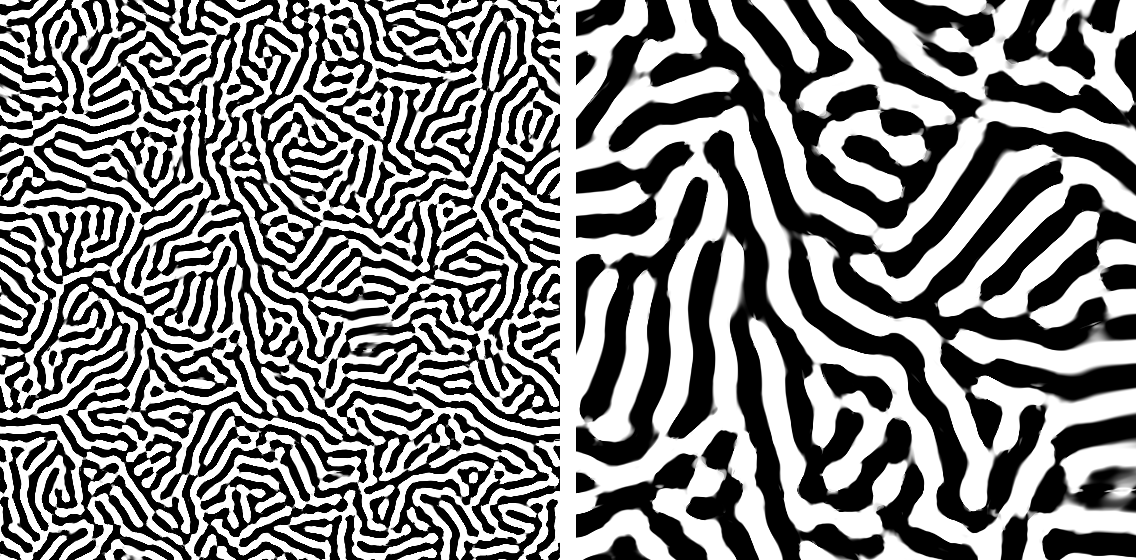
Left: the whole. Right: its middle third, enlarged.
Reproduce this pattern procedurally as a three.js fragment shader.

```glsl
// Draws a tiling black and white labyrinth of even, winding stripes with faint grey smudges at the junctions.
#define WAVES 37.0       // stripe pairs across the canvas
#define CELLS 19.0       // wave packets across the canvas
#define PACKET 1.3       // squared packet radius, in cells
#define SATURATION 0.25  // lower values even out the stripe strength more
#define EDGE 0.0008      // half width of the soft edge
#define GRAIN 170.0      // smudge grains across the canvas
#define SMUDGE 0.75      // opacity of the smudges

varying vec2 vUv;

const float TAU = 6.2831853;
const vec3 INK = vec3(0.0);
const vec3 PAPER = vec3(1.0);

vec3 hash3(vec2 p) {
  vec3 q = fract(p.xyx * vec3(0.1031, 0.1030, 0.0973));
  q += dot(q, q.yxz + 33.33);
  return fract((q.xxy + q.yzz) * q.zyx);
}

vec2 direction(float turn) {
  return vec2(cos(TAU * turn), sin(TAU * turn));
}

// Wrapping sum of randomly turned wave packets, squashed to -1..1
float waves(vec2 uv) {
  vec2 p = uv * CELLS;
  vec2 cell = floor(p);
  float sum = 0.0;
  for (int y = -1; y <= 1; y++) {
    for (int x = -1; x <= 1; x++) {
      vec2 id = cell + vec2(float(x), float(y));
      vec2 key = mod(id, CELLS) + 7.0;
      vec3 h = hash3(key);
      vec2 d = p - id - mix(vec2(0.15), vec2(0.85), h.xy);
      float window = max(0.0, 1.0 - dot(d, d) / PACKET);
      float phase = dot(d, direction(h.z)) * WAVES / CELLS + fract(h.x * 17.0 + h.y * 5.0);
      sum += window * window * cos(TAU * phase);
    }
  }
  return sum * inversesqrt(sum * sum + SATURATION * SATURATION);
}

// Wrapping gradient noise
float gradientAt(vec2 corner, vec2 offset, float period) {
  return dot(direction(hash3(mod(corner, period) + 3.0).x), offset);
}

float gradientNoise(vec2 p, float period) {
  vec2 i = floor(p);
  vec2 f = p - i;
  vec2 u = f * f * (3.0 - 2.0 * f);
  vec2 e = vec2(1.0, 0.0);
  float low = mix(gradientAt(i, f, period), gradientAt(i + e.xy, f - e.xy, period), u.x);
  float high = mix(gradientAt(i + e.yx, f - e.yx, period), gradientAt(i + e.xx, f - e.xx, period), u.x);
  return mix(low, high, u.y);
}

void main() {
  // Activator and inhibitor rings favour a single stripe width
  float wavelength = 1.0 / WAVES;
  float inner = 0.0;
  float outer = 0.0;
  vec2 slope = vec2(0.0);
  for (int i = 0; i < 8; i++) {
    vec2 dir = direction(float(i) / 8.0);
    float s = waves(vUv + dir * 0.5 * wavelength);
    inner += s / 8.0;
    slope += dir * s / 8.0;
  }
  for (int i = 0; i < 12; i++) {
    outer += waves(vUv + direction((float(i) + 0.5) / 12.0) * 1.117 * wavelength) / 12.0;
  }
  float stripe = 0.35 * waves(vUv) - inner + 0.65 * outer;

  // Local strength turns the stripe value into a distance to the edge
  float strength = length(vec2(stripe, 3.0 * length(slope)));
  float edgeDistance = stripe * wavelength / (TAU * max(strength, 0.25));
  float tone = smoothstep(-EDGE, EDGE, edgeDistance);

  // Grainy light smudges where stripes meet and cancel out
  float junction = 1.0 - smoothstep(0.12, 0.4, strength);
  float grain = gradientNoise(vUv * GRAIN, GRAIN);
  float smudge = clamp(0.87 + 0.5 * grain, 0.0, 1.0);
  tone = mix(tone, smudge, SMUDGE * junction);

  gl_FragColor = vec4(mix(INK, PAPER, tone), 1.0);
}
```
